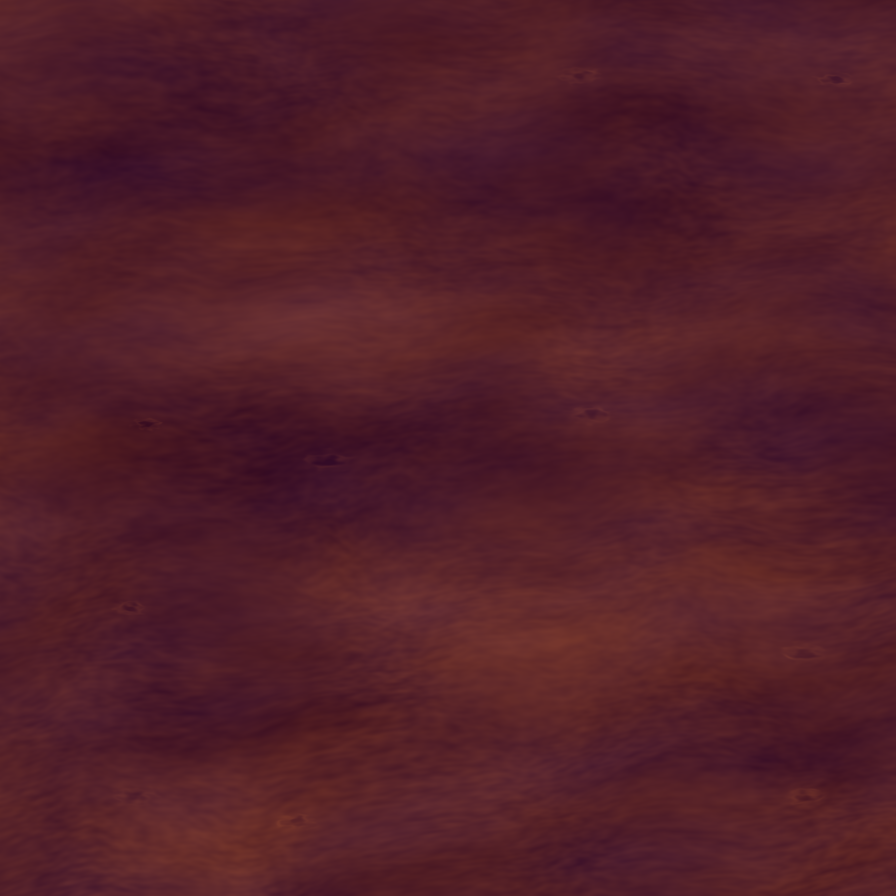
This texture is drawn by a three.js fragment shader. Its source:

```glsl
varying vec2 vUv;

float hash(vec2 p) {
  p = fract(p * vec2(0.1031, 0.1137));
  p += dot(p, p.yx + 33.33);
  return fract((p.x + p.y) * p.x * 17.3);
}

float gradientDot(vec2 cell, vec2 offset) {
  float angle = 6.2832 * hash(cell);
  return dot(vec2(cos(angle), sin(angle)), offset);
}

float gradientNoise(vec2 p) {
  vec2 i = floor(p), f = fract(p);
  vec2 u = f * f * f * (f * (f * 6.0 - 15.0) + 10.0);
  vec2 e = vec2(1.0, 0.0);
  return mix(
    mix(gradientDot(i, f), gradientDot(i + e, f - e), u.x),
    mix(gradientDot(i + e.yx, f - e.yx), gradientDot(i + 1.0, f - 1.0), u.x),
    u.y);
}

float fbm(vec2 p) {
  float sum = 0.0, amplitude = 1.0;
  for (int i = 0; i < 5; i++) {
    sum += amplitude * gradientNoise(p);
    p = mat2(2.0, 0.08, -0.12, 2.0) * p + 17.7;
    amplitude *= 0.53;
  }
  return sum;
}

// Rare small eyes: a broken bright rim around a dark core
float knots(vec2 uv) {
  vec2 grid = uv * vec2(4.0, 5.0), cell = floor(grid);
  vec2 center = 0.25 + 0.5 * vec2(hash(cell + 41.0), hash(cell + 73.0));
  float size = mix(0.5, 1.0, hash(cell + 19.0));
  vec2 d = (fract(grid) - center) / (size * vec2(0.085, 0.045));
  float r = length(d) + 0.9 * gradientNoise(d * 1.4 + cell * 7.0);
  float rim = exp(-6.0 * (r - 1.0) * (r - 1.0)) * (0.5 + gradientNoise(d + cell * 3.0));
  float core = exp(-3.0 * r * r);
  return step(0.6, hash(cell + 5.0)) * (0.35 * rim - 0.25 * core);
}

void main() {
  // Broad drifting clouds, stretched sideways
  vec2 p = vec2(vUv.x, vUv.y - 0.12 * vUv.x * (1.0 - vUv.y));
  p += vec2(0.06, 0.025) * vec2(gradientNoise(p * 4.0 + 9.0), gradientNoise(p * 5.0 + 31.0));
  float clouds = fbm(p * vec2(2.3, 5.5) + vec2(3.0, 12.0));

  // Fine fibres, rougher towards the bottom
  vec2 fibre = p + 0.006 * gradientNoise(p * vec2(12.0, 20.0) + 50.0);
  float grain = 0.2 * gradientNoise(fibre * vec2(28.0, 95.0) + 80.0)
              + 0.18 * gradientNoise(fibre * vec2(65.0, 160.0) + 140.0);
  grain *= mix(1.1, 0.65, vUv.y) * (1.0 + gradientNoise(p * 6.0 + 60.0));

  float tone = 0.49 + 0.72 * clouds + grain + knots(vUv) + 0.18 * (0.5 - vUv.y);
  tone = clamp(tone, -0.2, 1.25);

  // Plum shadows to russet lights, with a slight violet drift
  vec3 plum = vec3(0.24, 0.065, 0.147);
  vec3 russet = vec3(0.415, 0.183, 0.176);
  vec3 color = mix(plum, russet, tone);
  color += vec3(-0.012, 0.0, 0.035) * fbm(p * vec2(4.0, 9.0) + 90.0);
  gl_FragColor = vec4(color, 1.0);
}
```
